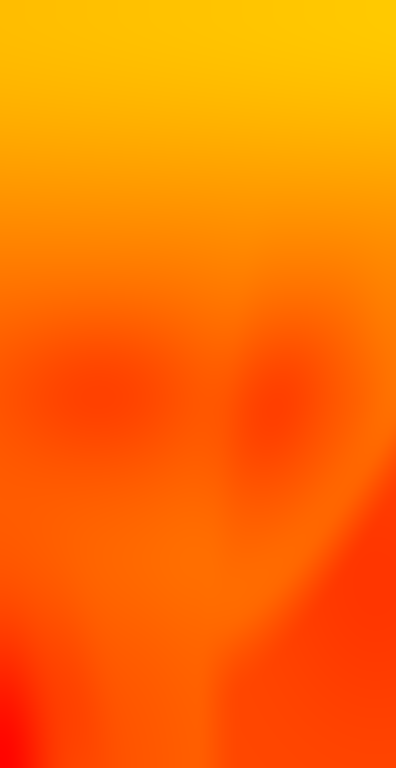
Give the GLSL for this background, as a Shadertoy shader.

```glsl
// Soft molten gradient: amber sky melting into orange and red folds of silk.

// Soft elliptical spot; lean shears it sideways with height.
float spot(vec2 p, vec2 centre, vec2 radius, float lean) {
    vec2 d = p - centre;
    d.x -= lean * d.y;
    d /= radius;
    return exp(-dot(d, d));
}

// Soft ridge with its own width on either side of zero.
float ridge(float d, float before, float after) {
    d /= mix(before, after, smoothstep(-0.02, 0.02, d));
    return exp(-d * d);
}

// Warmth runs from 0 (red) to 1 (yellow) and becomes the green channel.
float skyWarmth(vec2 p) {
    float rise = smoothstep(0.46, 0.98, p.y);
    return 0.37 + 0.39 * rise + 0.05 * (p.x - 0.4) * rise;
}

// Dark hollows and light swells in the middle band.
float hollows(vec2 p) {
    float left = spot(p, vec2(0.25, 0.49), vec2(0.25, 0.10), 0.0);
    float right = spot(p, vec2(0.70, 0.47), vec2(0.13, 0.11), 0.4);
    float swell = spot(p, vec2(0.42, 0.27), vec2(0.30, 0.10), 0.0);
    float rim = spot(p, vec2(1.0, 0.55), vec2(0.10, 0.12), 0.0);
    return 0.045 * swell + 0.06 * rim - 0.12 * (left + right);
}

// Curved vertical crease, crisper on its right side.
float crease(vec2 p) {
    float d = p.x - (0.5 + 0.25 * p.y * p.y);
    float fade = 1.0 - smoothstep(0.55, 0.8, p.y);
    return 0.025 * fade * ridge(d, 0.13, 0.055);
}

// Red corner and the slanted streak beside it.
float embers(vec2 p) {
    float corner = spot(p, vec2(0.0), vec2(0.13, 0.18), 0.0);
    float streak = spot(p, vec2(0.20, 0.09), vec2(0.07, 0.13), -0.3);
    float haze = spot(p, vec2(0.30, 0.0), vec2(0.30, 0.18), 0.0);
    return -0.34 * corner - 0.05 * streak - 0.04 * haze;
}

// Red fold on the lower right, with a lighter lip above its edge.
float addFold(float warmth, vec2 p) {
    float across = max(p.x - 0.56, 0.0) / 0.44;
    float depth = 0.14 + 0.27 * pow(across, 1.4) - p.y;
    float side = smoothstep(0.49, 0.61, p.x);
    float lip = 0.03 * side * ridge(depth + 0.07, 0.06, 0.05);
    float cover = side * smoothstep(-0.05, 0.06, depth);
    float foldWarmth = 0.28 - 0.07 * spot(p, vec2(0.95, 0.24), vec2(0.25, 0.18), 0.0);
    return mix(warmth + lip, foldWarmth, cover);
}

void mainImage(out vec4 fragColor, in vec2 fragCoord) {
    vec2 p = fragCoord / iResolution.xy;
    float warmth = skyWarmth(p) + hollows(p) + crease(p) + embers(p);
    warmth = addFold(warmth, p);
    fragColor = vec4(1.0, clamp(warmth, 0.0, 1.0), 0.0, 1.0);
}
```
